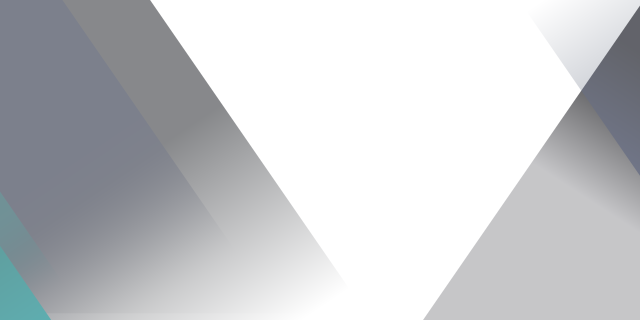
This background is drawn by a WebGL 1 fragment shader. Its source:

```glsl
precision highp float;

uniform vec2 u_resolution;

// Palette
const vec3 WHITE = vec3(1.0);
const vec3 GRAY = vec3(0.53, 0.535, 0.545);
const vec3 SLATE = vec3(0.485, 0.50, 0.55);
const vec3 MIST_TEAL = vec3(0.44, 0.57, 0.59);
const vec3 TEAL_TOP = vec3(0.375, 0.62, 0.62);
const vec3 TEAL_BASE = vec3(0.37, 0.68, 0.69);
const vec3 SILVER = vec3(0.775, 0.775, 0.785);
const vec3 SHADOW = vec3(0.43, 0.43, 0.44);
const vec3 PALE = vec3(0.83, 0.84, 0.86);
const vec3 DUSK_TOP = vec3(0.385, 0.39, 0.415);
const vec3 DUSK_BASE = vec3(0.44, 0.46, 0.53);

// Diagonal edges, in canvas heights along the top side
const float SLANT = 0.69;
const float OUTER_EDGE = 0.469;
const float INNER_EDGE = 0.195;
const float MIST_EDGE = -0.413;
const float TEAL_EDGE = -0.53;
const float RIGHT_EDGE = 2.012;
const float CORNER_EDGE = 1.621;
const float FLOOR_HEIGHT = 0.021;

// Shading directions
const vec2 FALL_AXIS = vec2(0.56, 0.83);
const vec2 SHADOW_AXIS = vec2(-0.545, 0.838);

// Linear progress from a to b, clamped
float ramp(float a, float b, float x) {
  return clamp((x - a) / (b - a), 0.0, 1.0);
}

// Smooth coverage of the side where distance is positive
float cover(float distance) {
  float pixel = 0.8 / u_resolution.y;
  return smoothstep(-pixel, pixel, distance);
}

vec3 leftPanels(vec3 color, float falling, float fall, float height) {
  // Wide gray band fading to white
  vec3 band = mix(GRAY, WHITE, ramp(0.66, 1.36, fall));

  // Slate panel and teal mist laid over it
  float slate = 1.0 - smoothstep(0.45, 1.08, fall);
  band = mix(band, SLATE, slate * cover(INNER_EDGE - falling));
  float mist = 1.0 - smoothstep(0.53, 0.86, fall);
  band = mix(band, MIST_TEAL, mist * cover(MIST_EDGE - falling));

  // Pale strip along the floor
  band = mix(band, WHITE, 0.1 * cover(FLOOR_HEIGHT - height));

  // Solid teal corner
  vec3 teal = mix(TEAL_TOP, TEAL_BASE, ramp(0.62, 0.92, fall));
  band = mix(band, teal, cover(TEAL_EDGE - falling));
  return mix(color, band, cover(OUTER_EDGE - falling));
}

vec3 rightPanels(vec3 color, float falling, float rising, float fall, float shade) {
  // Translucent corner above the panel
  float corner = cover(falling - CORNER_EDGE);
  vec3 veil = mix(WHITE, PALE, ramp(0.95, 1.25, fall));
  color = mix(color, veil, corner);

  // Silver panel with a shadowed tip and dark overlap
  vec3 panel = mix(SHADOW, SILVER, ramp(-0.75, -0.48, shade));
  vec3 dusk = mix(DUSK_TOP, DUSK_BASE, ramp(-0.95, -0.64, shade));
  panel = mix(panel, dusk, corner);
  return mix(color, panel, cover(rising - RIGHT_EDGE));
}

void main() {
  vec2 uv = gl_FragCoord.xy / u_resolution;
  vec2 p = vec2(2.0 * uv.x, 1.0 - uv.y);

  // Skewed coordinates that are constant along each slanted edge
  float falling = p.x - SLANT * p.y;
  float rising = p.x + SLANT * p.y;
  float fall = dot(p, FALL_AXIS);
  float shade = dot(p, SHADOW_AXIS);

  vec3 color = leftPanels(WHITE, falling, fall, uv.y);
  color = rightPanels(color, falling, rising, fall, shade);
  gl_FragColor = vec4(color, 1.0);
}
```
